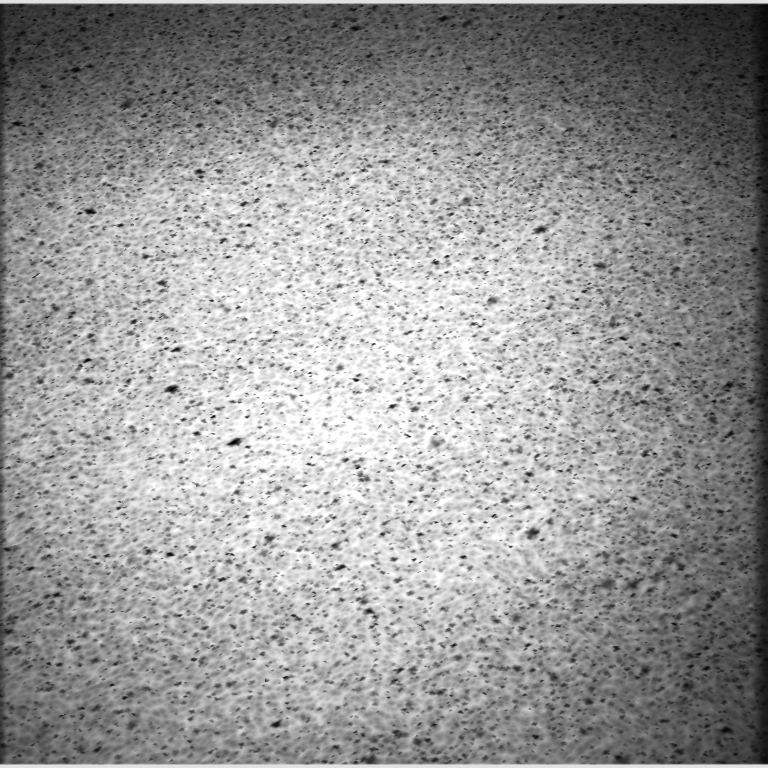
Write a Shadertoy shader that draws this texture.

```glsl
// Grey stony plain under a bright central pool of light, scattered with small dark rocks.

vec3 hash3(vec2 cell) {
    vec3 h = fract(cell.xyx * vec3(0.1031, 0.1030, 0.0973));
    h += dot(h, h.yxz + 33.33);
    return fract((h.xxy + h.yzz) * h.zyx);
}

// Soft, rounded stones scattered over a grid; share is the filled fraction of cells.
float rocks(vec2 p, float cells, float share, float size) {
    p *= cells;
    vec2 home = floor(p);
    float cover = 0.0;
    for (int j = -1; j <= 1; j++)
    for (int i = -1; i <= 1; i++) {
        vec2 cell = home + vec2(i, j);
        vec3 place = hash3(cell + cells);
        vec3 look = hash3(cell + cells * 3.0 + 71.0);
        vec2 d = p - cell - place.xy;
        d.y -= d.x * (look.x * 0.6 - 0.2);
        d.y *= 1.0 + look.y * 0.7;
        d += 0.12 * size * sin(d.yx * 5.0 / size + look.xy * 30.0);
        float radius = size * (0.6 + 0.7 * look.z * look.z);
        float stone = 1.0 - smoothstep(0.15 * radius, 1.4 * radius, length(d));
        cover = max(cover, stone * step(place.z, share) * (0.55 + 0.45 * look.y));
    }
    return cover;
}

// Cellular noise: distance to the nearest scattered point, about zero on average.
float cellular(vec2 p) {
    vec2 home = floor(p);
    float nearest = 2.0;
    for (int j = -1; j <= 1; j++)
    for (int i = -1; i <= 1; i++) {
        vec2 cell = home + vec2(i, j);
        nearest = min(nearest, length(cell + hash3(cell).xy - p));
    }
    return nearest - 0.46;
}

// Layered sines drawn out along shallow, rising ridges.
float ridges(vec2 p) {
    float across = p.y - 0.22 * p.x, sum = 0.0, weight = 0.5, freq = 19.0;
    for (int i = 0; i < 4; i++) {
        float k = float(i);
        across += 0.012 * sin(p.x * (7.0 + 5.0 * k) + k * 2.3);
        sum += weight * sin(across * freq + k * 1.9 + 1.6 * sin(p.x * freq * 0.3 + k));
        freq *= 1.9;
        weight *= 0.7;
    }
    return sum;
}

void mainImage(out vec4 fragColor, in vec2 fragCoord) {
    vec2 uv = fragCoord / iResolution.xy;

    // Ground coordinates: stones shrink towards the far top
    vec2 ground = vec2((uv.x - 0.5) * (0.85 + 0.4 * uv.y), uv.y * (0.9 + 0.35 * uv.y)) + 2.0;

    // Pool of light, fading to the edges and most of all to the top
    vec2 away = uv - vec2(0.45, 0.49);
    float light = 1.05 * exp(-2.6 * dot(away, away));
    light *= 1.0 - 0.42 * smoothstep(0.72, 1.0, uv.y);
    light *= 1.0 - 0.16 * smoothstep(0.65, 1.0, uv.x);

    // Sand: ridges, patches and several sizes of grain
    float ridge = ridges(uv);
    vec2 bent = ground + 0.004 * sin(ground.yx * vec2(61.0, 47.0));
    bent.y -= 0.15 * bent.x;
    float grain = 0.36 * cellular(bent * vec2(112.0, 140.0))
                + 0.34 * cellular(bent * vec2(67.0, 96.0) + 31.0)
                + 0.20 * cellular(bent * vec2(30.0, 52.0) + 9.0);
    float tone = light * (1.0 + 0.06 * ridge + grain);

    // Sunlit chips
    tone += 0.20 * light * rocks(ground + 5.0, 66.0, 0.35, 0.26);

    // Stones, from grit to boulders, crowding towards the top and right
    float crowd = 0.8 + 0.35 * smoothstep(0.5, 1.0, uv.x) + 0.3 * smoothstep(0.6, 0.95, uv.y) - 0.25 * ridge;
    tone *= 1.0 - 0.50 * rocks(ground, 116.0, 0.45 * crowd, 0.40);
    tone *= 1.0 - 0.70 * rocks(ground, 77.0, 0.28 * crowd, 0.34);
    tone *= 1.0 - 0.88 * rocks(ground, 46.0, 0.18 * crowd, 0.25);
    vec2 sunward = vec2(-0.006, 0.006);
    tone += 0.15 * light * rocks(ground - sunward, 19.0, 0.19 * crowd, 0.17);
    tone *= 1.0 - rocks(ground, 19.0, 0.19 * crowd, 0.17);

    // Clump of stones at the lower right
    vec2 toClump = (uv - vec2(0.82, 0.25)) * vec2(9.0, 14.0);
    tone *= 1.0 - 0.85 * exp(-dot(toClump, toClump)) * rocks(ground, 34.0, 0.7, 0.33);

    // Frame: dark sides, thin pale lines above and below
    tone *= 1.0 - 0.6 * smoothstep(0.975, 0.998, uv.x);
    tone *= 1.0 - 0.4 * smoothstep(0.010, 0.0, uv.x);
    tone = mix(tone, 0.93, smoothstep(0.0065, 0.003, min(uv.y, 1.0 - uv.y)));

    // Gentle shoulder keeps grain visible in the brightest sand
    tone -= 0.35 * max(tone - 0.8, 0.0);
    fragColor = vec4(vec3(clamp(tone, 0.02, 1.0)), 1.0);
}
```
